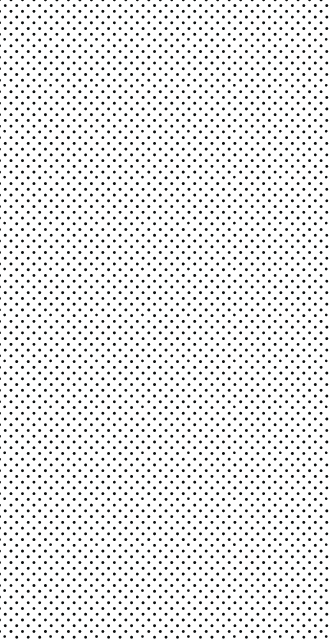
Reproduce this pattern procedurally as a Shadertoy shader.

```glsl
// Staggered pin dots in near-black on white: two square lattices, the second
// moved by half a cell, each dot drawn by a distance function. One dot in every
// 4 x 4 cells sits slightly off place, and all vary faintly in size.

float hash(vec2 p) {
    return fract(sin(dot(p, vec2(127.1, 311.7))) * 43758.5453);
}

// Signed distance, in cells, to the nearest dot of one lattice
float dotDistance(vec2 p, float lattice) {
    vec2 id = round(p);
    vec2 offset = p - id;
    float radius = 0.122 + 0.008 * (hash(id + 57.0 * lattice) - 0.5);

    // The stray dot of each 4 x 4 block: up and left, a little smaller
    vec2 place = mod(id, 4.0);
    if (lattice < 0.5 && place.x < 0.5 && place.y > 2.5) {
        offset += vec2(0.05, 0.06);
        radius *= 0.92;
    }
    return length(offset) - radius;
}

void mainImage(out vec4 fragColor, in vec2 fragCoord) {
    // Cell units, measured from the top left
    float cellsDown = 55.73;
    vec2 fromTop = vec2(fragCoord.x, iResolution.y - fragCoord.y);
    vec2 p = fromTop / iResolution.y * cellsDown - vec2(0.457, 0.486);

    // Nearest dot of the two lattices
    float dist = 1.0;
    for (int i = 0; i < 2; i++) {
        float lattice = float(i);
        dist = min(dist, dotDistance(p - 0.5 * lattice, lattice));
    }

    // Ink coverage, smoothed over one pixel
    float pixel = cellsDown / iResolution.y;
    float ink = clamp(0.5 - dist / pixel, 0.0, 1.0);
    fragColor = vec4(mix(vec3(1.0), vec3(0.04, 0.05, 0.05), ink), 1.0);
}
```
